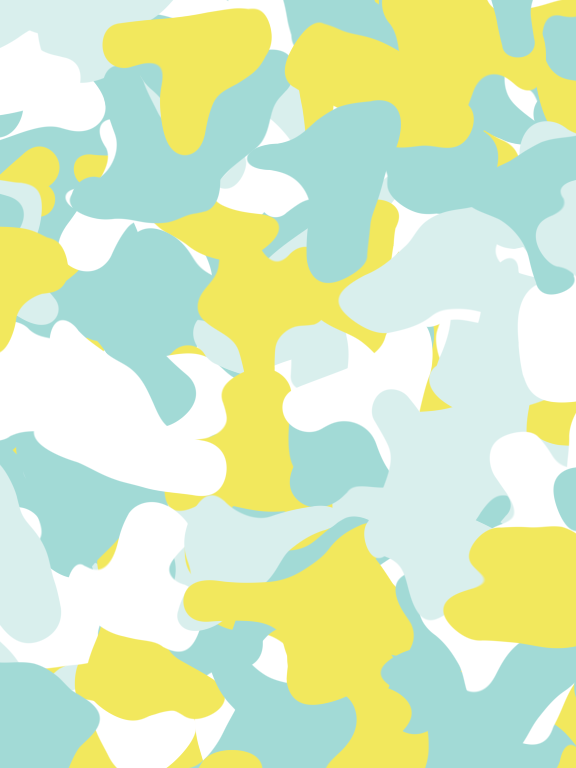
Write a Shadertoy shader that draws this pattern.

```glsl
// Pastel camouflage: layers of flat, smooth-edged blobs painted over each other.
// Every blob is a smooth union of three tapered limbs, gently bent, and sits in
// a jittered cell of a rotated grid. Lengths are in units of the canvas width.

const vec3 WHITE  = vec3(1.0);
const vec3 PALE   = vec3(0.85, 0.937, 0.93);
const vec3 TEAL   = vec3(0.635, 0.855, 0.84);
const vec3 YELLOW = vec3(0.95, 0.91, 0.365);

const int   LAYERS = 7;
const float CELL   = 0.27;

// Four random values in 0..1 from a cell and a seed
vec4 hash4(vec2 cell, float seed) {
    vec4 q = fract(vec4(cell.xyx, seed) * vec4(0.1031, 0.1030, 0.0973, 0.1099));
    q += dot(q, q.wzxy + 33.33);
    return fract((q.xxyz + q.yzzw) * q.zywx);
}

mat2 rotation(float angle) {
    float c = cos(angle), s = sin(angle);
    return mat2(c, s, -s, c);
}

float smoothMin(float a, float b, float k) {
    float h = max(k - abs(a - b), 0.0) / k;
    return min(a, b) - h * h * k * 0.25;
}

// Distance to a limb from the origin to tip, its radius changing along the way
float limb(vec2 p, vec2 tip, float rootRadius, float tipRadius) {
    float h = clamp(dot(p, tip) / dot(tip, tip), 0.0, 1.0);
    return length(p - tip * h) - mix(rootRadius, tipRadius, h);
}

// Distance to one irregular blob around the origin
float blob(vec2 p, vec2 cell, float seed) {
    vec4 form = hash4(cell, seed + 7.0);
    p += 0.016 * sin(p.yx * 24.0 + form.xy * 6.283);
    float rootRadius = mix(0.04, 0.065, form.z);
    float d = 1.0;
    for (int i = 0; i < 3; i++) {
        vec4 r = hash4(cell, seed + 13.0 + 5.0 * float(i));
        float angle = form.w * 6.283 + float(i) * 2.094 + (r.x - 0.5) * 1.5;
        vec2 tip = mix(0.05, 0.175, r.y) * vec2(cos(angle), sin(angle));
        d = smoothMin(d, limb(p, tip, rootRadius, mix(0.026, 0.06, r.z)), 0.05);
    }
    return d;
}

// Splits 0..1 among the four colours by their share
vec3 palette(float t) {
    if (t < 0.22) return WHITE;
    if (t < 0.54) return TEAL;
    if (t < 0.74) return PALE;
    return YELLOW;
}

// Paints one grid of blobs over the given colour
vec3 paintLayer(vec3 under, vec2 p, float layer, float edge) {
    vec2 q = rotation(layer * 1.1 + 0.4) * p + layer * vec2(1.37, 2.71);
    vec2 home = floor(q / CELL);
    for (int y = -1; y <= 1; y++) {
        for (int x = -1; x <= 1; x++) {
            vec2 cell = home + vec2(x, y);
            float seed = layer * 41.0 + 3.0;
            vec2 center = (cell + 0.25 + 0.5 * hash4(cell, seed).xy) * CELL;
            float d = blob(q - center, cell, seed);
            // Even spread of the colours over cells and layers
            float t = fract(dot(cell, vec2(0.382, 0.569)) + layer * 0.293 + 0.1);
            under = mix(under, palette(t), smoothstep(edge, -edge, d));
        }
    }
    return under;
}

void mainImage(out vec4 fragColor, in vec2 fragCoord) {
    vec2 p = fragCoord / iResolution.x;
    float edge = 0.8 / iResolution.x;
    vec3 color = WHITE;
    for (int i = 0; i < LAYERS; i++) {
        color = paintLayer(color, p, float(i), edge);
    }
    fragColor = vec4(color, 1.0);
}
```
